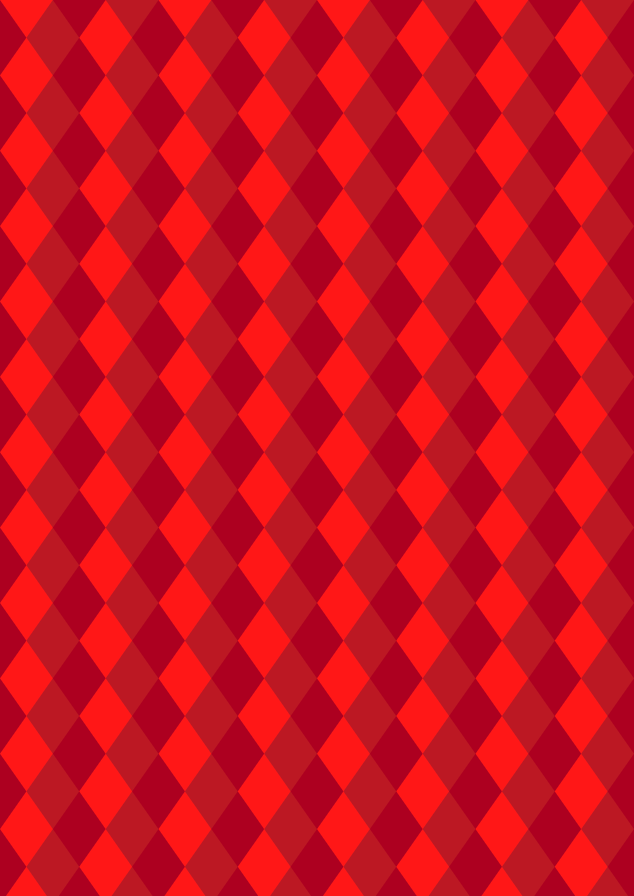
This pattern is drawn by a WebGL 1 fragment shader. Its source:

```glsl
precision highp float;
// Harlequin weave of flat red diamonds: columns cycle bright, medium, dark,
// and each column sits half a diamond lower than its neighbour.
// Skewed axes turn the diamonds into unit squares, coloured by column index.

uniform vec2 u_resolution;

const float DIAMONDS_ACROSS = 12.0;   // full diamond widths across the canvas
const float DIAMONDS_DOWN = 11.888;   // full diamond heights down the canvas
const float FIRST_COLUMN = 1.0;       // half widths from left edge to first bright column
const vec3 BRIGHT = vec3(1.0, 0.092, 0.092);
const vec3 MEDIUM = vec3(0.737, 0.094, 0.137);
const vec3 DARK = vec3(0.678, 0.0, 0.125);

// The sum of the skewed cell indices is the column number.
vec3 diamondColor(vec2 cell) {
  float tone = mod(cell.x + cell.y + 0.5, 3.0);
  return tone < 1.0 ? BRIGHT : (tone < 2.0 ? MEDIUM : DARK);
}

void main() {
  // Canvas position counted in half diamonds, from the top left.
  vec2 halvesPerCanvas = 2.0 * vec2(DIAMONDS_ACROSS, DIAMONDS_DOWN);
  vec2 uv = gl_FragCoord.xy / u_resolution;
  vec2 halves = vec2(uv.x, 1.0 - uv.y) * halvesPerCanvas;
  halves.x -= FIRST_COLUMN;

  // Skewed axes: diamond centres land on integers, edges on half integers.
  vec2 skewed = 0.5 * vec2(halves.x + halves.y, halves.x - halves.y);
  vec2 cell = floor(skewed);
  float pixelWidth = 0.5 * length(halvesPerCanvas / u_resolution);
  vec2 blend = clamp((skewed - cell - 0.5) / pixelWidth + 0.5, 0.0, 1.0);

  // Mix the four nearest diamonds so that edges and corners stay smooth.
  vec3 nearRow = mix(diamondColor(cell), diamondColor(cell + vec2(1.0, 0.0)), blend.x);
  vec3 farRow = mix(diamondColor(cell + vec2(0.0, 1.0)), diamondColor(cell + 1.0), blend.x);
  gl_FragColor = vec4(mix(nearRow, farRow, blend.y), 1.0);
}
```
